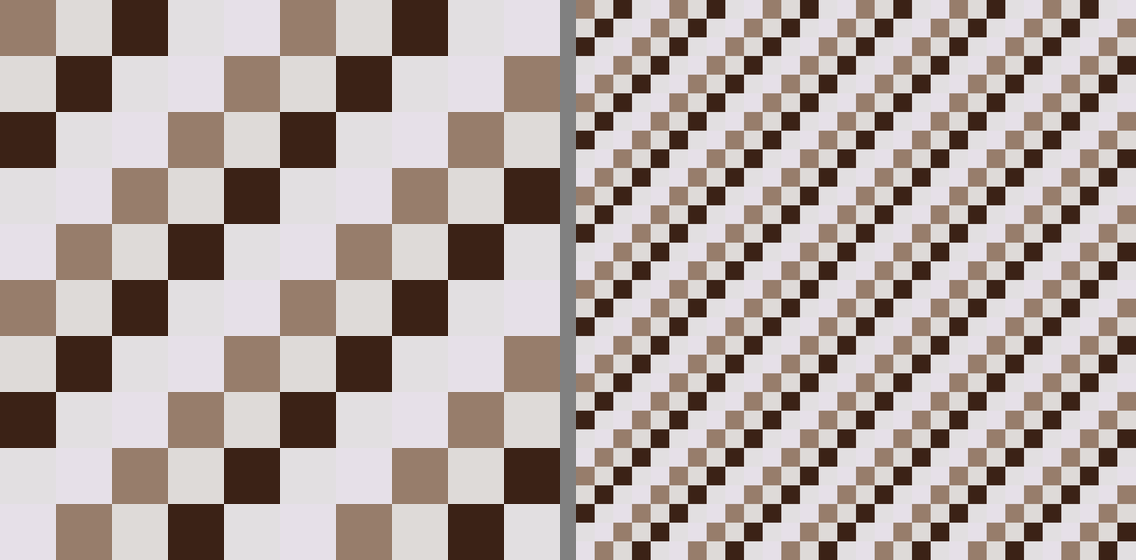
Left: one tile. Right: repeated 3 by 3.
This pattern is drawn by a WebGL 2 fragment shader. Its source:

```glsl
#version 300 es
precision highp float;

uniform vec2 u_resolution;
out vec4 fragColor;

const float CELLS = 10.0;   // squares across and down
const float CYCLE = 5.0;    // squares before the colours recur

const vec3 TAN      = vec3(0.592, 0.490, 0.420);
const vec3 WARM     = vec3(0.870, 0.855, 0.847);
const vec3 BROWN    = vec3(0.231, 0.135, 0.088);
const vec3 GREY     = vec3(0.886, 0.873, 0.882);
const vec3 LAVENDER = vec3(0.902, 0.878, 0.910);

// Colour of one square; equal colours run along rising diagonals.
vec3 cellColor(vec2 cell) {
    float band = mod(cell.x - cell.y - 1.0, CYCLE);
    if (band < 0.5) return TAN;
    if (band < 1.5) return WARM;
    if (band < 2.5) return BROWN;
    if (band < 3.5) return GREY;
    return LAVENDER;
}

// Box-filtered grid: blends the four nearest squares over one pixel.
vec3 smoothGrid(vec2 p, vec2 pixel) {
    vec2 shifted = p - 0.5;
    vec2 cell = floor(shifted);
    vec2 blend = clamp((fract(shifted) - 0.5) / pixel + 0.5, 0.0, 1.0);
    vec3 lower = mix(cellColor(cell), cellColor(cell + vec2(1.0, 0.0)), blend.x);
    vec3 upper = mix(cellColor(cell + vec2(0.0, 1.0)), cellColor(cell + 1.0), blend.x);
    return mix(lower, upper, blend.y);
}

void main() {
    vec2 uv = gl_FragCoord.xy / u_resolution;
    vec2 pixel = CELLS / u_resolution;
    fragColor = vec4(smoothGrid(uv * CELLS, pixel), 1.0);
}
```
